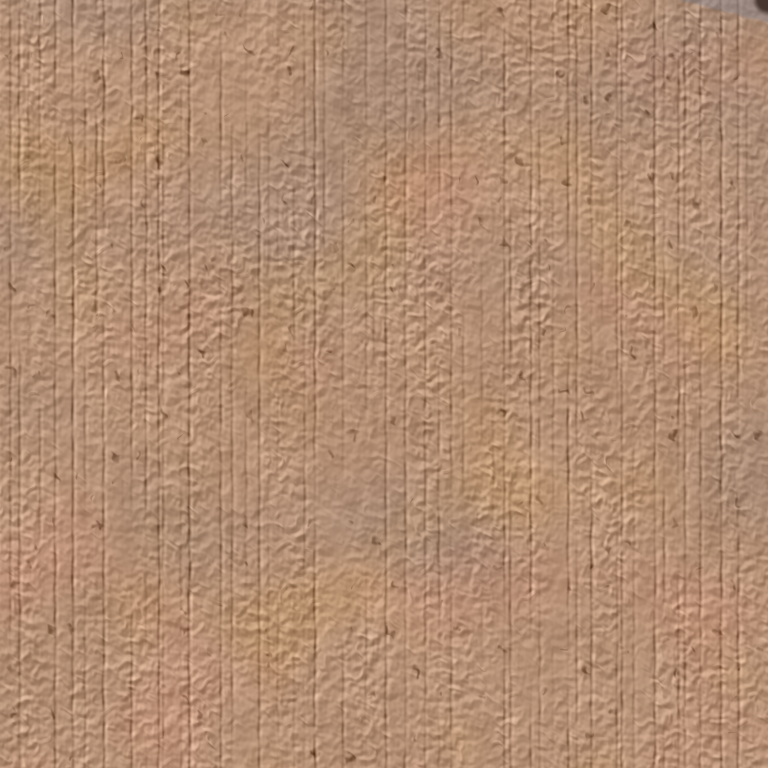
Write a WebGL 2 fragment shader that draws this texture.

```glsl
#version 300 es
precision highp float;

uniform vec2 u_resolution;
out vec4 fragColor;

vec2 hash2(vec2 cell) {
  vec3 h = fract(vec3(cell.xyx + 37.0) * vec3(0.1031, 0.1030, 0.0973));
  h += dot(h, h.yzx + 33.33);
  return fract((h.xx + h.yz) * h.zy);
}

float cornerSlope(vec2 cell, vec2 offset) {
  return dot(hash2(cell) * 2.0 - 1.0, offset);
}

// Gradient noise, roughly -0.7 to 0.7
float noise(vec2 p) {
  vec2 i = floor(p), f = fract(p);
  vec2 w = f * f * f * (f * (f * 6.0 - 15.0) + 10.0);
  float low = mix(cornerSlope(i, f), cornerSlope(i + vec2(1, 0), f - vec2(1, 0)), w.x);
  float high = mix(cornerSlope(i + vec2(0, 1), f - vec2(0, 1)), cornerSlope(i + 1.0, f - 1.0), w.x);
  return 1.4 * mix(low, high, w.y);
}

// Short curled crumbs: broken ridges over a lumpy ground
float crumbs(vec2 p) {
  vec2 q = p + 0.005 * vec2(noise(p * 62.0 + 7.0), noise(p * 62.0 + 71.0));
  float n = noise(q * vec2(58.0, 66.0));
  float broken = smoothstep(-0.25, 0.3, noise(p * 73.0 + 11.0));
  float lumps = noise(q * vec2(84.0, 96.0) + 53.0);
  float grit = noise(p * vec2(170.0, 150.0) + 19.0);
  return 0.85 * broken * exp(-n * n * 20.0) + 1.1 * lumps + 0.4 * grit;
}

// Broken vertical scratches: dark cut with a pale right lip
float grooves(vec2 p) {
  float tone = 0.0;
  float column = floor(p.x * 62.0);
  for (float k = -1.0; k <= 1.0; k++) {
    float id = column + k;
    vec2 rnd = hash2(vec2(id, 5.0));
    float center = (id + 0.1 + 0.8 * rnd.x) / 62.0;
    float dx = p.x - center - 0.0016 * noise(vec2(id * 3.7, p.y * 32.0));
    float presence = smoothstep(-0.2, 0.35, noise(vec2(id * 5.3 + 0.4, p.y * 4.0)) + rnd.y * 0.8 - 0.3);
    presence *= 0.8 + 0.9 * noise(vec2(id * 2.9, p.y * 50.0));
    float cut = exp(-pow(dx / 0.0018, 2.0));
    float lip = exp(-pow((dx - 0.004) / 0.0021, 2.0));
    tone += presence * (0.25 + 0.75 * rnd.y) * (0.5 * lip - cut);
  }
  return tone;
}

// Sparse dark holes, each kept inside its own cell
float pits(vec2 p) {
  vec2 q = p * 36.0 + 0.3 * vec2(noise(p * 90.0), noise(p * 90.0 + 31.0));
  vec2 cell = floor(q);
  vec2 rnd = hash2(cell + 211.0);
  vec2 d = fract(q) - 0.3 - 0.4 * hash2(cell + 97.0);
  d.x += d.y * (rnd.y - 0.5);
  float radius = 0.08 + 0.12 * rnd.y;
  float hole = 1.0 - smoothstep(radius * 0.2, radius * 1.4, length(d * vec2(1.2, 0.8)));
  return hole * (0.4 + 0.6 * rnd.y) * step(0.86, rnd.x);
}

void main() {
  vec2 p = gl_FragCoord.xy / u_resolution;

  // Relief lit from above, calmer in some upright strips
  float relief = crumbs(p) - crumbs(p + vec2(-0.0022, 0.0042));
  relief /= 1.0 + 0.35 * abs(relief);
  float roughness = clamp(0.9 + 0.8 * noise(p * vec2(17.0, 4.0) + 3.0), 0.5, 1.3);
  float tone = 0.125 * relief * roughness;

  // Scratches, holes and soft mottling
  tone += 0.17 * grooves(p);
  tone -= 0.2 * pits(p);
  tone += 0.045 * noise(p * vec2(34.0, 26.0) + 43.0);
  tone += 0.025 * noise(p * 5.0 + 13.0);
  vec3 color = vec3(0.707, 0.563, 0.459) + tone * vec3(1.0, 0.98, 0.95);

  // Faint broad stains: grey above, ochre and pink elsewhere
  float grey = smoothstep(-0.1, 0.7, noise(p * vec2(3.5, 5.0) + 8.0) + 0.5 * p.y - 0.2);
  color += grey * vec3(-0.04, -0.02, 0.0);
  float ochre = smoothstep(-0.1, 0.7, noise(p * 7.0 + 27.0));
  color += ochre * vec3(0.012, 0.006, -0.025);
  float pink = smoothstep(-0.1, 0.7, noise(p * 6.0 + 61.0) + 0.1 - 0.3 * p.y);
  color += pink * vec3(0.02, -0.006, -0.002);

  // Worn slab edge in the upper right corner
  float beyond = p.y - 1.0 + 0.25 * (p.x - 0.88) + 0.003 * noise(p * 60.0);
  float edge = smoothstep(-0.002, 0.004, beyond) * smoothstep(0.86, 0.9, p.x);
  color = mix(color, vec3(0.6, 0.53, 0.5) + 0.5 * tone, edge);
  float gap = 1.0 - smoothstep(0.012, 0.022, length(p - 1.0));
  color = mix(color, vec3(0.28, 0.21, 0.19), gap);

  fragColor = vec4(clamp(color, 0.0, 1.0), 1.0);
}
```
